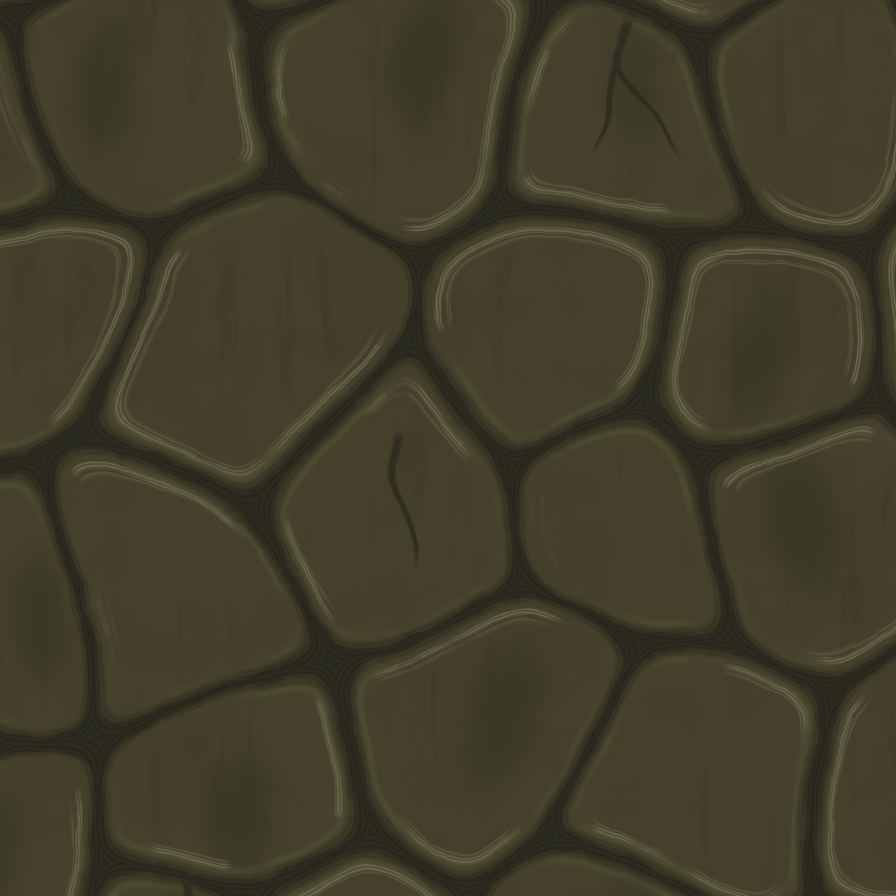
This texture is drawn by a three.js fragment shader. Its source:

```glsl
varying vec2 vUv;

struct Stone {
  vec2 id;      // grid cell of the stone
  vec2 local;   // position from the stone centre
  float edge;   // rounded distance to the joint
  float lit;    // how strongly the nearest rim catches light
};

vec2 hash2(vec2 c) {
  return fract(sin(vec2(dot(c, vec2(127.1, 311.7)), dot(c, vec2(269.5, 183.3)))) * 43758.5);
}

// Layered, folded sines, roughly -0.7 to 0.7
float brush(vec2 p) {
  float sum = 0.0, amp = 0.5;
  for (int i = 0; i < 4; i++) {
    p = mat2(0.8, 0.6, -0.6, 0.8) * p + 1.7;
    p += 0.6 * sin(p.yx * 1.3);
    sum += amp * sin(p.x) * sin(p.y);
    p *= 1.9;
    amp *= 0.55;
  }
  return sum;
}

// Staggered, jittered stone centre in grid units
vec2 stoneCentre(vec2 id) {
  float stagger = 0.5 * mod(id.y, 2.0) - 0.25;
  return id + 0.5 + vec2(stagger, 0.0) + 0.62 * (hash2(id) - 0.5);
}

Stone findStone(vec2 p) {
  vec2 g = p * 4.0, base = floor(g), id = base, toCentre = vec2(9.0);
  for (int y = -2; y <= 2; y++)
    for (int x = -2; x <= 2; x++) {
      vec2 cell = base + vec2(x, y);
      vec2 r = stoneCentre(cell) - g;
      if (dot(r, r) < dot(toCentre, toCentre)) { toCentre = r; id = cell; }
    }
  // Exponential blend of the edge distances rounds the corners
  float total = 0.0, lit = 0.0;
  for (int y = -2; y <= 2; y++)
    for (int x = -2; x <= 2; x++) {
      if (x == 0 && y == 0) continue;
      vec2 cell = id + vec2(x, y);
      vec2 r = stoneCentre(cell) - g;
      float d = dot(0.5 * (r + toCentre), normalize(r - toCentre)) / 4.0;
      float weight = exp(-75.0 * d);
      total += weight;
      lit += weight * hash2(id * 3.7 + cell * 1.3).x;
    }
  return Stone(id, -toCentre / 4.0, -log(total) / 75.0, lit / total);
}

// Tapered split down a stone, forked when fork is 1
float split(vec2 q, float fork) {
  float along = 0.09 - q.y;
  float bow = q.x + 0.005 * sin(q.y * 55.0) + 0.1 * q.y;
  float spread = fork * 0.5 * max(along - 0.06, 0.0);
  float width = mix(0.006, 0.0015, clamp(along / 0.16, 0.0, 1.0));
  float line = 1.0 - smoothstep(width * 0.4, width + 0.002, abs(abs(bow) - spread));
  return line * smoothstep(0.0, 0.015, along) * (1.0 - smoothstep(0.13, 0.165, along));
}

float streak(float d, float centre, float width) {
  return 1.0 - smoothstep(width * 0.4, width, abs(d - centre));
}

void main() {
  // Bend the joints, then add a slight hand-drawn wobble
  vec2 p = vUv + 0.014 * sin(vUv.yx * vec2(15.0, 13.0) + vec2(0.6, 2.1));
  p += 0.003 * vec2(brush(vUv * 32.0), brush(vUv * 32.0 + 9.0));
  Stone stone = findStone(p);
  vec2 seed = hash2(stone.id + 7.0);
  float d = stone.edge;
  float broad = brush(vUv * 11.0);
  float fine = brush(vUv * vec2(60.0, 45.0));

  // Stone face with mottling and faint upright strokes
  vec3 color = vec3(0.27, 0.25, 0.17) + 0.008 * broad + 0.005 * fine;
  float strokes = smoothstep(0.3, 0.6, brush(vUv * vec2(75.0, 9.0) + seed * 5.0));
  color -= 0.014 * strokes * smoothstep(0.02, 0.06, d);

  // Mossy shade on some stones
  vec2 shadeAt = (stone.local - 0.04 * (seed - 0.5)) / vec2(0.055, 0.11);
  float shade = 1.0 - smoothstep(0.2, 1.1, length(shadeAt) + 0.3 * broad);
  color = mix(color, vec3(0.215, 0.215, 0.145), 0.75 * shade * step(0.6, seed.x));

  // Olive fringe beside the joints
  float fringe = streak(d, 0.015, 0.008) * smoothstep(-0.3, 0.4, broad);
  color = mix(color, vec3(0.31, 0.31, 0.2), 0.65 * fringe);

  // Broken pale strokes along the rims
  float gate = smoothstep(0.45, 0.65, stone.lit + 0.3 * brush(vUv * 17.0 + 4.0));
  float dry = 0.75 + 0.4 * sin(d * 1900.0 + 4.0 * broad);
  float rim = streak(d, 0.021 + 0.003 * broad, 0.0045);
  rim = max(rim, 0.5 * streak(d, 0.027 - 0.006 * broad, 0.003));
  color = mix(color, vec3(0.42, 0.40, 0.30), clamp(0.85 * rim * gate * dry, 0.0, 1.0));

  // Joints: soft bank, dark core, strokes running along them
  float thick = 1.0 + 0.5 * broad;
  float bank = 1.0 - smoothstep(0.009, 0.015, d / thick);
  float core = 1.0 - smoothstep(0.002, 0.010, d / thick + 0.003 * fine);
  float grain = 0.012 * sin(d * 1300.0 + 6.0 * broad);
  color = mix(color, vec3(0.215, 0.21, 0.14) + grain, 0.85 * bank);
  color = mix(color, vec3(0.155, 0.15, 0.11) + grain, 0.85 * core);

  // Splits inside a few stones
  float chosen = step(abs(mod(3.0 * stone.id.x + 2.0 * stone.id.y, 7.0) - 5.0), 0.5);
  float crack = chosen * split(stone.local, step(2.0, stone.id.y));
  color = mix(color, vec3(0.17, 0.165, 0.115), 0.85 * crack);

  gl_FragColor = vec4(color, 1.0);
}
```
